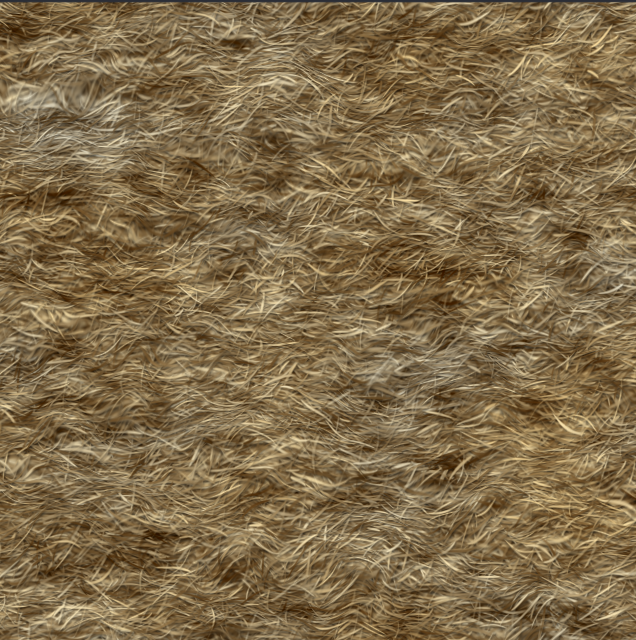
Write a WebGL 2 fragment shader that draws this texture.

```glsl
#version 300 es
precision highp float;
// Matted dry hay: many thin, bent, mostly horizontal straws in overlapping layers.

uniform vec2 u_resolution;
out vec4 fragColor;

const int LAYERS = 15;
const vec2 CELL = vec2(0.07, 0.012);
const vec3 DARK_STRAW = vec3(0.325, 0.205, 0.06);
const vec3 PALE_STRAW = vec3(0.92, 0.85, 0.68);
const vec3 EDGE_SLATE = vec3(0.17, 0.18, 0.21);

// Three random values in 0..1 from integer coordinates
vec3 hash3(ivec3 key) {
    uvec3 v = uvec3(key + 4096) * 1664525u + 1013904223u;
    v.x += v.y * v.z;
    v.y += v.z * v.x;
    v.z += v.x * v.y;
    v ^= v >> 16u;
    v.x += v.y * v.z;
    v.y += v.z * v.x;
    v.z += v.x * v.y;
    return vec3(v >> 8u) / 16777216.0;
}

float cornerSlope(ivec2 corner, vec2 offset, int seed) {
    vec2 slope = 2.0 * hash3(ivec3(corner, seed)).xy - 1.0;
    return dot(slope, offset);
}

float gradientNoise(vec2 p, int seed) {
    ivec2 i = ivec2(floor(p));
    vec2 f = fract(p);
    vec2 s = f * f * (3.0 - 2.0 * f);
    float low = mix(cornerSlope(i, f, seed),
                    cornerSlope(i + ivec2(1, 0), f - vec2(1, 0), seed), s.x);
    float high = mix(cornerSlope(i + ivec2(0, 1), f - vec2(0, 1), seed),
                     cornerSlope(i + ivec2(1, 1), f - vec2(1, 1), seed), s.x);
    return mix(low, high, s.y);
}

// Coverage of a tapered, tilted, bent straw (x) and of its soft shadow (y)
vec2 strawCover(vec2 p, float tilt, float reach, float width, float bend, float soft) {
    float along = p.x / reach;
    float across = p.y - tilt * p.x - bend * reach * (along * along - 0.3);
    float w = width * (1.0 - 0.6 * along * along);
    float ends = 1.0 - smoothstep(0.7, 1.0, abs(along));
    float body = smoothstep(-soft, soft, w - abs(across));
    float shadow = 1.0 - smoothstep(0.0, w + 0.004, abs(across + 0.002));
    return ends * vec2(body, shadow);
}

vec3 strawColor(float tone, float coolness) {
    vec3 color = mix(DARK_STRAW, PALE_STRAW, clamp(tone, -0.2, 1.1));
    return color * mix(vec3(1.05, 0.99, 0.86), vec3(0.96, 1.0, 1.1), clamp(coolness, 0.0, 1.0));
}

// Lays one turned layer of brick-shifted straws; lean picks the locally favored turn
vec3 addStraws(vec3 below, vec2 uv, int layer, float shade, float cool, float lean, float soft) {
    float turn = 2.0 * fract(float(layer) * 0.618 + 0.2) - 1.0;
    float angle = 1.2 * turn * abs(turn);
    float presence = mix(0.35, 1.0, 0.5 + 0.5 * cos(3.0 * turn - lean));
    float c = cos(angle), s = sin(angle);
    vec2 grid = vec2(c * uv.x + s * uv.y, c * uv.y - s * uv.x) / CELL;
    grid += float(layer) * vec2(3.37, 5.71);
    float home = floor(grid.y);
    vec3 color = below;
    for (float row = home - 1.0; row < home + 1.5; row++) {
        float shifted = grid.x + 7.0 * fract(row * 0.381);
        ivec3 key = ivec3(int(floor(shifted)), int(row), layer * 2);
        vec3 shape = hash3(key);
        vec3 look = hash3(key + ivec3(0, 0, 1));
        float halfSpan = mix(0.16, 0.5, shape.x);
        float center = mix(halfSpan, 1.0 - halfSpan, shape.y);
        vec2 p = vec2(fract(shifted) - center, grid.y - row - shape.z) * CELL;
        float tilt = 0.6 * (look.y - 0.5);
        float bend = 0.5 * (fract(look.z * 17.0) - 0.5);
        float width = mix(0.0008, 0.0022, fract(look.x * 23.0));
        vec2 cover = presence * strawCover(p, tilt, halfSpan * CELL.x, width, bend, soft);
        float tone = 0.56 + 1.02 * (look.x - 0.5) + shade;
        color *= 1.0 - 0.2 * cover.y;
        color = mix(color, strawColor(tone, cool + 0.5 * (look.z - 0.5)), 0.92 * cover.x);
    }
    return color;
}

void main() {
    vec2 uv = gl_FragCoord.xy / u_resolution.y;
    float pixel = 1.0 / u_resolution.y;
    float soft = max(pixel, 0.0017);

    // Broad drifts of direction, light and hue
    float sway = 0.035 * gradientNoise(uv * vec2(6.0, 8.0), 201);
    float curl = gradientNoise(uv * vec2(17.0, 20.0), 202);
    float shade = 0.4 * gradientNoise(uv * vec2(4.0, 11.0), 203)
                + 0.58 * gradientNoise(uv * vec2(15.0, 34.0), 204);
    float cool = 0.45 + 0.8 * gradientNoise(uv * vec2(4.0, 8.0), 205);
    float lean = 9.0 * gradientNoise(uv * vec2(9.0, 13.0), 207);
    vec2 swayed = uv + vec2(0.006 * curl, sway + 0.017 * curl);

    // Shaded litter under the straws
    float litter = 0.4 + shade + 0.7 * gradientNoise(swayed * vec2(70.0, 210.0), 206);
    vec3 color = strawColor(litter, cool);
    for (int layer = 0; layer < LAYERS; layer++) {
        color = addStraws(color, swayed, layer, shade, cool, lean, soft);
    }

    // Thin dark rim along the top
    float rim = smoothstep(-pixel, pixel, uv.y - 0.9965);
    fragColor = vec4(mix(color, EDGE_SLATE, rim), 1.0);
}
```
